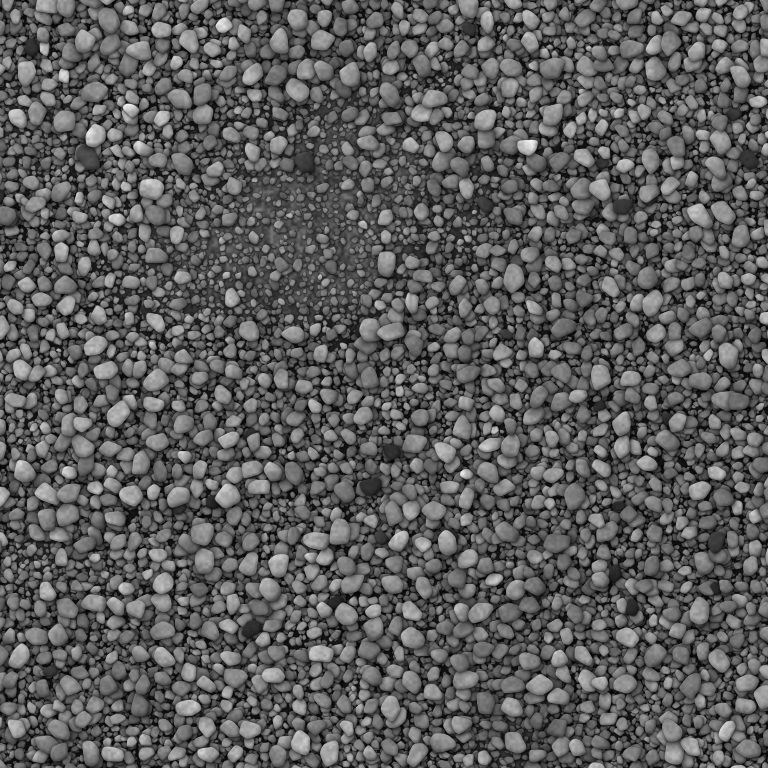
Give the GLSL for this texture, as a three.js fragment shader.

```glsl
// Crushed grey gravel: angular stones of many sizes over dark grit, with a few bare patches.
varying vec2 vUv;

#define LAYERS 5
#define FACETS 7
#define FINE_CELLS 122.0
#define LAYER_RATIO 0.72
#define STONE_TONE 0.57
#define TONE_SPREAD 0.24
#define GAP_TONE 0.09
#define DIRT_TONE 0.34
#define SHADOW 0.62
#define EDGE 0.0011
#define LIGHT_DIR vec2(-0.55, 0.83)
#define BARE_CENTER vec2(0.47, 0.74)

const float TAU = 6.2831853;

float hash(vec2 p) {
  vec3 q = fract(p.xyx * vec3(0.1031, 0.1030, 0.0973));
  q += dot(q, q.yzx + 33.33);
  return fract((q.x + q.y) * q.z);
}

vec2 hash2(vec2 p) {
  return vec2(hash(p), hash(p + 71.7));
}

float valueNoise(vec2 p) {
  vec2 cell = floor(p);
  vec2 f = fract(p);
  f = f * f * (3.0 - 2.0 * f);
  float low = mix(hash(cell), hash(cell + vec2(1.0, 0.0)), f.x);
  float high = mix(hash(cell + vec2(0.0, 1.0)), hash(cell + 1.0), f.x);
  return mix(low, high, f.y);
}

// How bare of large stones the ground is, 0 to 1.
float bareGround(vec2 uv) {
  vec2 q = (uv - BARE_CENTER) * vec2(5.5, 7.5);
  float patches = smoothstep(0.62, 0.92, valueNoise(uv * 5.0 + 3.7));
  float ragged = 0.6 + 0.8 * valueNoise(uv * 14.0);
  return clamp(exp(-dot(q, q)) * ragged + 0.65 * patches, 0.0, 1.0);
}

// Rounded polygon: xy is the outward normal, z is 1 on the outline.
vec3 stoneShape(vec2 p, float radius, vec2 id) {
  float turn = TAU * hash(id + 5.1);
  float axis = TAU * hash(id + 9.4);
  float sum = 1e-6;
  vec2 normal = vec2(0.0);
  for (int k = 0; k < FACETS; k++) {
    vec2 h = hash2(id + 13.0 * float(k) + 2.3);
    float angle = turn + TAU * (float(k) + 0.6 * h.x) / float(FACETS);
    vec2 dir = vec2(cos(angle), sin(angle));
    float reach = radius * (0.76 + 0.32 * h.y) * (1.0 + 0.2 * cos(2.0 * (angle - axis)));
    float w = max(dot(p, dir) / reach, 0.0);
    w *= w;
    w *= w;
    w *= w;
    sum += w;
    normal += w * dir;
  }
  return vec3(normal / sum, pow(sum, 0.125));
}

// Paints one jittered grid of stones over the tone below.
float paintStones(float tone, vec2 uv, float cells, float level, float grain) {
  vec2 home = floor(uv * cells);
  for (int j = -1; j <= 1; j++) {
    for (int i = -1; i <= 1; i++) {
      vec2 cell = home + vec2(float(i), float(j));
      vec2 id = cell + 37.0 * floor(level * 4.0 + 0.5) + 11.0;
      vec2 center = cell + 0.2 + 0.6 * hash2(id);
      vec2 p = uv * cells - center;
      float chance = mix(0.95, 0.5, level * level);
      chance *= 1.0 - mix(0.45, 0.93, level) * bareGround(center / cells);
      if (dot(p, p) > 1.3 || hash(id + 21.0) > chance) continue;

      float radius = mix(0.34, 0.54, hash(id + 31.0));
      vec3 shape = stoneShape(p, radius, id);
      float lit = dot(shape.xy, LIGHT_DIR);

      // Contact shadow, deeper on the side away from the light
      float halo = exp(-3.6 * max(shape.z - 1.0, 0.0));
      tone *= 1.0 - SHADOW * halo * (0.85 - 0.25 * lit);

      // Body: own tone, tilted top, worn facets, surface grain
      float body = STONE_TONE + TONE_SPREAD * (hash(id + 41.0) - 0.5);
      body *= mix(0.82, 1.0, level);
      body += 0.13 * smoothstep(0.93, 1.0, hash(id + 47.0));
      if (level > 0.6 && hash(id + 53.0) > 0.983) body *= 0.38;
      vec2 tilt = hash2(id + 61.0) - 0.5 + 0.3 * LIGHT_DIR;
      body *= 1.0 + 0.3 * dot(p, tilt) / radius;
      body *= 1.0 + smoothstep(0.5, 1.05, shape.z) * (0.2 * lit - 0.17);
      body *= 0.84 + 0.32 * grain;

      float inside = (1.0 - shape.z) * radius / cells;
      tone = mix(tone, body, smoothstep(-EDGE, EDGE, inside));
    }
  }
  return tone;
}

void main() {
  float grain = 0.55 * valueNoise(vUv * 260.0) + 0.45 * valueNoise(vUv * 110.0 + 8.0);
  float tone = mix(GAP_TONE, DIRT_TONE, bareGround(vUv)) * (0.5 + grain);

  // Fine grit first, the largest stones on top
  float cells = FINE_CELLS;
  for (int n = 0; n < LAYERS; n++) {
    float level = float(n) / float(LAYERS - 1);
    tone = paintStones(tone, vUv + 0.013 * float(n), cells, level, grain);
    cells *= LAYER_RATIO;
  }

  // Broad drift of brightness across the ground
  tone *= 0.9 + 0.2 * valueNoise(vUv * 4.0 + 1.3);
  gl_FragColor = vec4(vec3(clamp(tone, 0.0, 1.0)), 1.0);
}
```
